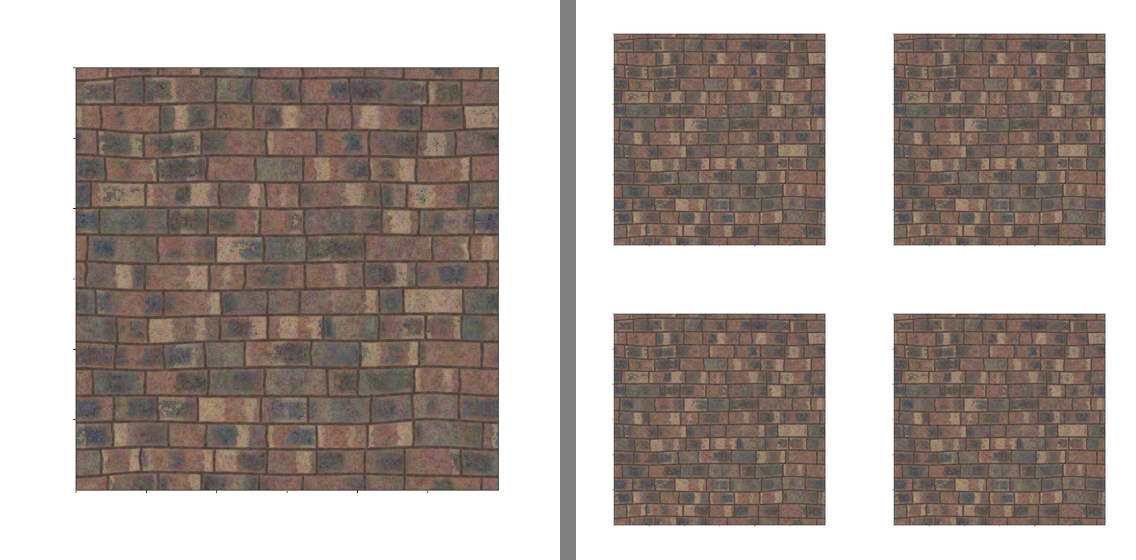
Left: one tile. Right: repeated 2 by 2.
Write a WebGL 2 fragment shader that draws this texture.

```glsl
#version 300 es
precision highp float;
// Weathered running-bond brick wall in a thin ticked frame on a white ground.
uniform vec2 u_resolution;
out vec4 fragColor;

#define ROWS 16.0          // courses down the wall
#define COLUMNS 8.0        // bricks along each course
#define ROW_SHIFT 0.61     // part of the first course that is cut off
#define JITTER 0.62        // spread of the upright joints
#define JOINT 0.0034       // half width of the mortar
#define BANDS 25.0         // colour bands along the wall
#define GRAIN 260.0        // fine speckles along the wall
#define WOBBLE 0.22        // unevenness of the courses
#define WALL_CORNER vec2(0.1357, 0.1212)
#define WALL_SIZE 0.754
#define FRAME 0.0009       // half width of frame and ticks
#define TICK 0.0065        // length of the ticks

const vec3 MORTAR = vec3(0.33, 0.275, 0.245);
const vec3 RED    = vec3(0.53, 0.405, 0.355);
const vec3 BROWN  = vec3(0.45, 0.385, 0.355);
const vec3 GREY   = vec3(0.41, 0.39, 0.365);
const vec3 BUFF   = vec3(0.645, 0.545, 0.45);
const vec3 SOOT   = vec3(0.31, 0.30, 0.29);
const vec3 SLATE  = vec3(0.27, 0.31, 0.35);

float hash(vec2 p) {
  vec3 q = fract(p.xyx * 0.1031);
  q += dot(q, q.yzx + 33.33);
  return fract((q.x + q.y) * q.z);
}

// Value noise that wraps after a whole number of cells.
float noise(vec2 p, vec2 period) {
  vec2 i = floor(p), f = p - i;
  f = f * f * (3.0 - 2.0 * f);
  vec2 a = mod(i, period), b = mod(i + 1.0, period);
  return mix(mix(hash(a), hash(vec2(b.x, a.y)), f.x),
             mix(hash(vec2(a.x, b.y)), hash(b), f.x), f.y);
}

float wallNoise(vec2 p, float cells) {
  return noise(p * cells, vec2(cells));
}

// Noise along one brick, chosen by a whole-numbered seed.
float bandNoise(float x, float seed) {
  return noise(vec2(x, seed), vec2(512.0));
}

// Upright joint number i of a course, in brick units.
float jointAt(float i, float row) {
  return i + 0.5 + JITTER * (hash(vec2(mod(i, COLUMNS) + 17.0, row + 5.0)) - 0.5);
}

vec3 brickFace(vec2 p, float along, float height, float edge, vec2 id) {
  float seed = floor(hash(id + 41.0) * 400.0);
  float kind = hash(id + 73.0);
  float coarse = wallNoise(p, 90.0) - 0.5;
  float fine = wallNoise(p, GRAIN) - 0.5;
  float x = along * BANDS + coarse * 0.3;

  // Fired body, then pale stripes across it
  vec3 color = mix(RED, BROWN, smoothstep(0.25, 0.6, kind));
  color = mix(color, GREY, smoothstep(0.65, 0.85, kind));
  color = mix(color, RED, 0.6 * smoothstep(0.5, 0.75, bandNoise(x, seed + 7.0)));
  float pale = smoothstep(0.64, 0.76, bandNoise(x * 0.95, seed + 21.0));
  color = mix(color, BUFF, pale * (kind < 0.72 ? 0.9 : 0.25));

  // Sooty blotches that fade before the long edges
  float inside = smoothstep(0.02, 0.3, height) * smoothstep(0.98, 0.7, height);
  float burn = bandNoise(x * 0.9, seed + 43.0) + 0.35 * coarse + 0.3 * fine;
  float blotch = smoothstep(0.5, 0.72, burn) * inside;
  vec3 burnt = mix(SOOT, SLATE, smoothstep(0.6, 0.9, hash(id + 91.0)));
  color = mix(color, burnt, 0.75 * blotch);

  // Dark pits, faint colour drift and a worn light rim
  float pits = smoothstep(0.69, 0.88, wallNoise(p + 0.31, 170.0));
  color = mix(color, SLATE * 0.85, pits * inside * (0.2 + 0.4 * blotch));
  vec3 drift = vec3(wallNoise(p, 60.0), wallNoise(p + 0.37, 60.0), wallNoise(p + 0.71, 60.0));
  color += 0.065 * (drift - 0.5) + 0.09 * fine + 0.06 * coarse;
  float rim = 1.0 - smoothstep(JOINT, JOINT + 0.005, edge);
  return mix(color, vec3(0.52, 0.45, 0.39), 0.4 * rim);
}

vec3 wall(vec2 p, float pixel) {
  // Find the course and the brick around this point
  float y = p.y * ROWS + ROW_SHIFT + WOBBLE * (wallNoise(p, 6.0) - 0.5);
  float row = mod(floor(y), ROWS), height = fract(y);
  float x = p.x * COLUMNS + 0.04 * (wallNoise(p, 40.0) - 0.5);
  float i = floor(x);
  if (x < jointAt(i, row)) i -= 1.0;
  float left = jointAt(i, row), right = jointAt(i + 1.0, row);

  float edge = min(min(x - left, right - x) / COLUMNS, min(height, 1.0 - height) / ROWS);
  edge += 0.0016 * (wallNoise(p, 110.0) - 0.5);
  vec2 id = vec2(mod(i, COLUMNS), row);
  vec3 face = brickFace(p, (x - left) / COLUMNS, height, edge, id);
  vec3 mortar = MORTAR + 0.08 * (wallNoise(p, 150.0) - 0.5);
  float soft = max(pixel, 0.0012);
  return mix(mortar, face, smoothstep(JOINT - soft, JOINT + soft, edge));
}

// Coverage of six ticks: s runs along the axis, t points away from it.
float ticks(float s, float t, float pixel) {
  float k = clamp(round(s * 6.0), 0.0, 5.0);
  float d = max(abs(s - k / 6.0) - FRAME, abs(t - 0.5 * TICK) - 0.5 * TICK);
  return 1.0 - smoothstep(-0.5 * pixel, 0.5 * pixel, d);
}

void main() {
  vec2 uv = gl_FragCoord.xy / u_resolution;
  vec2 p = (vec2(uv.x, 1.0 - uv.y) - WALL_CORNER) / WALL_SIZE; // downwards
  float pixel = 1.0 / (min(u_resolution.x, u_resolution.y) * WALL_SIZE);

  vec2 q = abs(p - 0.5) - 0.5;
  float box = max(q.x, q.y);
  vec3 color = mix(wall(p, pixel), vec3(1.0), smoothstep(-0.5 * pixel, 0.5 * pixel, box));
  float ink = 1.0 - smoothstep(-0.5 * pixel, 0.5 * pixel, abs(box) - FRAME);
  ink = max(ink, max(ticks(p.x, p.y - 1.0, pixel), ticks(p.y, -p.x, pixel)));
  fragColor = vec4(mix(color, vec3(0.05), ink), 1.0);
}
```
